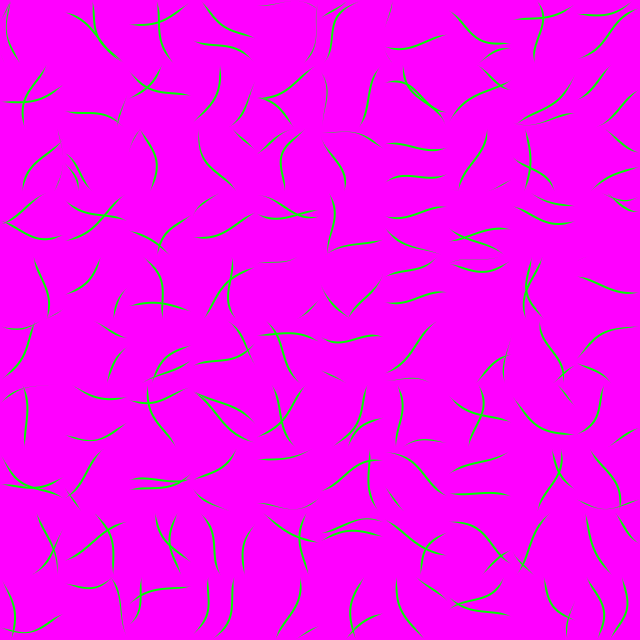
Give the GLSL for this pattern, as a WebGL 1 fragment shader.

```glsl
precision highp float;
// Thin wavy green strands, two per grid cell, tapering to the cell borders on magenta.

uniform vec2 u_resolution;

const float TAU = 6.2831853;
const float CELLS = 10.0;
const int STRANDS_PER_CELL = 2;
const float HALF_WIDTH = 0.00155;  // in canvas units
const float BORDER_TAPER = 0.22;   // in cell units
const vec3 GROUND = vec3(1.0, 0.0, 1.0);
const vec3 STRAND = vec3(0.0, 1.0, 0.0);

// Four independent random values in 0..1
vec4 hash4(vec3 p) {
  vec4 q = fract(p.xyzx * vec4(0.1031, 0.1030, 0.0973, 0.1099));
  q += dot(q, q.wzxy + 33.33);
  return fract((q.xxyz + q.yzzw) * q.zywx);
}

vec2 rotate(vec2 p, float angle) {
  float c = cos(angle);
  float s = sin(angle);
  return vec2(c * p.x + s * p.y, c * p.y - s * p.x);
}

// Approximate distance to the curve y = amplitude * sin(frequency * x + phase)
float waveDistance(vec2 p, float amplitude, float frequency, float phase) {
  float angle = frequency * p.x + phase;
  float slope = amplitude * frequency * cos(angle);
  return abs(p.y - amplitude * sin(angle)) / sqrt(1.0 + slope * slope);
}

// 1 inside the cell, falling smoothly to 0 at its borders
float cellWindow(vec2 local, float fade) {
  vec2 inset = 0.5 - abs(local);
  vec2 w = smoothstep(vec2(0.0), vec2(fade), inset);
  return w.x * w.y;
}

// Share of a pixel covered by a band, also right for bands thinner than a pixel
float bandCoverage(float d, float halfWidth, float pixel) {
  vec2 edges = clamp((vec2(halfWidth, -halfWidth) - d) / pixel + 0.5, 0.0, 1.0);
  return edges.x - edges.y;
}

// Coverage of one randomly placed strand; local is centred on the cell
float strand(vec2 local, vec3 seed, float halfWidth, float pixel) {
  vec4 place = hash4(seed);
  vec4 shape = hash4(seed + vec3(17.0, 41.0, 7.0));
  vec2 p = rotate(local, place.x * TAU);
  p.y -= place.y - 0.5;
  float amplitude = mix(0.07, 0.13, shape.x);
  float frequency = TAU / mix(1.3, 1.8, shape.y);
  float d = waveDistance(p, amplitude, frequency, place.z * TAU) / CELLS;
  return bandCoverage(d, halfWidth, pixel);
}

void main() {
  float pixel = 1.0 / min(u_resolution.x, u_resolution.y);
  vec2 grid = gl_FragCoord.xy * pixel * CELLS;
  vec2 cell = floor(grid);
  vec2 local = fract(grid) - 0.5;
  float halfWidth = HALF_WIDTH * cellWindow(local, BORDER_TAPER);

  float coverage = 0.0;
  for (int i = 0; i < STRANDS_PER_CELL; i++) {
    vec3 seed = vec3(cell + 3.0, float(i) * 5.0 + 11.0);
    coverage = max(coverage, strand(local, seed, halfWidth, pixel));
  }

  gl_FragColor = vec4(mix(GROUND, STRAND, coverage), 1.0);
}
```
